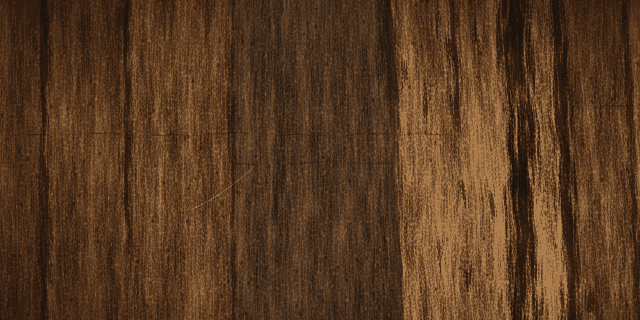
This texture is drawn by a Shadertoy shader. Its source:

```glsl
// Weathered dark wood: vertical planks with fine fibres, burnt streaks and pits.
// Stretched cellular noise makes the grain; layered sines bend edges and cracks.
// Tone is built as one brightness value, then turned into brown by a colour ramp.

const vec3 SOOT  = vec3(0.10, 0.07, 0.045);
const vec3 UMBER = vec3(0.19, 0.11, 0.06);
const vec3 BROWN = vec3(0.37, 0.23, 0.12);
const vec3 TAN   = vec3(0.48, 0.33, 0.19);
const vec3 STRAW = vec3(0.68, 0.49, 0.30);
const vec3 ASH   = vec3(0.34, 0.24, 0.155);

const float GRAIN_CONTRAST = 0.78;
const float BLOTCH_CONTRAST = 0.50;
const float CRACK_WIDTH = 0.0016;
const float VIGNETTE = 0.36;

// Left edge and tone of each plank, in canvas heights
const int PLANKS = 6;
const vec2 PLANK[PLANKS] = vec2[](
    vec2(-0.10, 0.29), vec2(0.14, 0.335), vec2(0.40, 0.40),
    vec2(0.725, 0.315), vec2(1.245, 0.52), vec2(1.765, 0.40));

// Burnt streaks: centre, half width, strength, lowest point
const int STREAKS = 9;
const vec4 STREAK[STREAKS] = vec4[](
    vec4(0.14, 0.011, 0.55, -1.0), vec4(0.395, 0.012, 0.62, 0.22),
    vec4(0.725, 0.007, 0.45, -1.0), vec4(0.87, 0.014, 0.32, 0.30),
    vec4(1.225, 0.024, 0.28, -1.0), vec4(1.435, 0.012, 0.62, 0.62),
    vec4(1.627, 0.037, 0.84, -1.0), vec4(1.765, 0.022, 0.78, -1.0),
    vec4(1.975, 0.009, 0.55, -1.0));

vec3 hash3(vec2 p) {
    vec3 q = fract(vec3(p.xyx) * vec3(0.1031, 0.1030, 0.0973));
    q += dot(q, q.yxz + 33.33);
    return fract((q.xxy + q.yzz) * q.zyx);
}

// Cellular noise: x = distance to nearest point, y = random value of its cell
vec2 cells(vec2 p) {
    vec2 id = floor(p), f = fract(p), best = vec2(9.0, 0.0);
    for (int j = -1; j <= 1; j++)
    for (int i = -1; i <= 1; i++) {
        vec2 o = vec2(i, j);
        vec3 h = hash3(id + o + 71.0);
        float d = length(o + h.xy - f);
        if (d < best.x) best = vec2(d, h.z);
    }
    return best;
}

float waves(float t) {
    return 0.5 * sin(t) + 0.3 * sin(2.3 * t + 1.7) + 0.2 * sin(5.1 * t + 4.0);
}

vec3 woodRamp(float t) {
    vec3 c = mix(SOOT, UMBER, smoothstep(0.06, 0.19, t));
    c = mix(c, BROWN, clamp((t - 0.19) / 0.18, 0.0, 1.0));
    c = mix(c, TAN, clamp((t - 0.37) / 0.11, 0.0, 1.0));
    return mix(c, STRAW, clamp((t - 0.48) / 0.20, 0.0, 1.0));
}

// Thin, wavering, broken crack running across the planks
float crack(vec2 p, float height, float from, float to, float soft) {
    float d = abs(p.y - height - 0.006 * waves(p.x * 13.0 + height * 40.0));
    float span = smoothstep(from, from + 0.05, p.x) * (1.0 - smoothstep(to - 0.05, to, p.x));
    float broken = smoothstep(-0.6, 0.5, waves(p.x * 31.0 + height * 7.0));
    return span * broken * (1.0 - smoothstep(CRACK_WIDTH - soft, CRACK_WIDTH + soft, d));
}

void mainImage(out vec4 fragColor, in vec2 fragCoord) {
    vec2 p = fragCoord / iResolution.y;
    float soft = 0.7 / iResolution.y;

    // Right part leans and its fibres wander more
    float worn = smoothstep(1.18, 1.30, p.x);
    vec2 q = p;
    q.x += (p.y - 0.5) * 0.04 * smoothstep(1.0, 1.3, p.x);
    q.x += (0.0015 + 0.005 * worn) * waves(p.y * 7.0 + p.x * 5.0);

    // Grain from broad blotches down to fine speckle
    float blotch = cells(q * vec2(13.0, 1.8)).x - 0.45;
    float coarse = cells(q * vec2(52.0, 3.2) + 13.0).x - 0.45;
    float fine = cells(q * vec2(140.0, 11.0) + 29.0).x - 0.45;
    float speckle = cells(q * vec2(180.0, 110.0) + 47.0).x - 0.45;
    float grain = 0.45 * coarse + 0.65 * fine + 0.75 * speckle;

    // Planks with ragged edges
    float ragged = q.x + 0.012 * coarse + 0.006 * fine;
    float tone = PLANK[0].y;
    for (int i = 1; i < PLANKS; i++)
        tone = mix(tone, PLANK[i].y, smoothstep(-0.006, 0.006, ragged - PLANK[i].x));
    tone += 0.05 * smoothstep(1.65, 1.68, ragged) * (1.0 - smoothstep(1.74, 1.76, ragged));
    tone *= 1.0 + worn * 0.34 * (0.45 - p.y);
    tone *= 1.0 + GRAIN_CONTRAST * grain + BLOTCH_CONTRAST * blotch;

    // Burnt streaks with frayed sides
    for (int i = 0; i < STREAKS; i++) {
        vec4 s = STREAK[i];
        float d = abs(q.x - s.x + 0.3 * s.y * waves(p.y * 6.0 + s.x * 20.0)) / s.y;
        float burn = 1.0 - smoothstep(0.0, 1.7, d + 1.5 * coarse + 1.1 * fine + 0.5 * speckle);
        float reach = smoothstep(s.w - 0.08, s.w + 0.08, p.y);
        tone *= 1.0 - s.z * burn * reach * (0.85 + 0.15 * waves(p.y * 11.0 + s.x * 9.0));
    }

    // Sooty slivers, small pits and pale flecks
    vec2 sliver = cells(q * vec2(30.0, 7.0) + 5.0);
    tone *= 1.0 - 0.45 * worn * step(0.93, sliver.y)
          * (1.0 - smoothstep(0.05, 0.42, sliver.x + 0.5 * fine + 0.3 * speckle));
    vec2 pit = cells(q * vec2(60.0, 40.0) + 17.0);
    tone *= 1.0 - 0.35 * step(0.95, pit.y) * (1.0 - smoothstep(0.10, 0.40, pit.x));
    vec2 fleck = cells(q * vec2(85.0, 45.0) + 91.0);
    tone += 0.10 * step(0.95, fleck.y) * (1.0 - smoothstep(0.10, 0.38, fleck.x));
    float cracks = crack(p, 0.58, 0.0, 1.5, soft) + crack(p, 0.49, 0.70, 1.25, soft)
                 + crack(p, 0.665, 1.75, 2.05, soft);
    tone *= 1.0 - 0.35 * min(cracks, 1.0);

    // Long pale scratch
    float along = (p.x - 0.594) / 0.20;
    float arc = abs(p.y - 0.344 - 0.085 * along - 0.05 * along * along);
    float scratch = (1.0 - smoothstep(0.0005, 0.0015 + soft, arc)) * step(0.0, along) * step(along, 1.0);
    tone += 0.15 * scratch;

    // Shade towards the top and the outer corners
    vec2 v = vec2(p.x - 1.0, 2.0 * p.y - 1.0);
    tone *= 1.07 - VIGNETTE * (0.45 * pow(abs(v.y), 4.0) + 0.55 * v.x * v.x * v.y * v.y)
          - 0.12 * smoothstep(0.6, 1.0, p.y);

    // Colour, greyer on the middle plank
    vec3 colour = woodRamp(tone);
    float grey = smoothstep(0.70, 0.76, q.x) * (1.0 - smoothstep(1.22, 1.26, ragged));
    colour = mix(colour, ASH * tone / 0.34, 0.60 * grey);
    fragColor = vec4(clamp(colour, 0.0, 1.0), 1.0);
}
```
